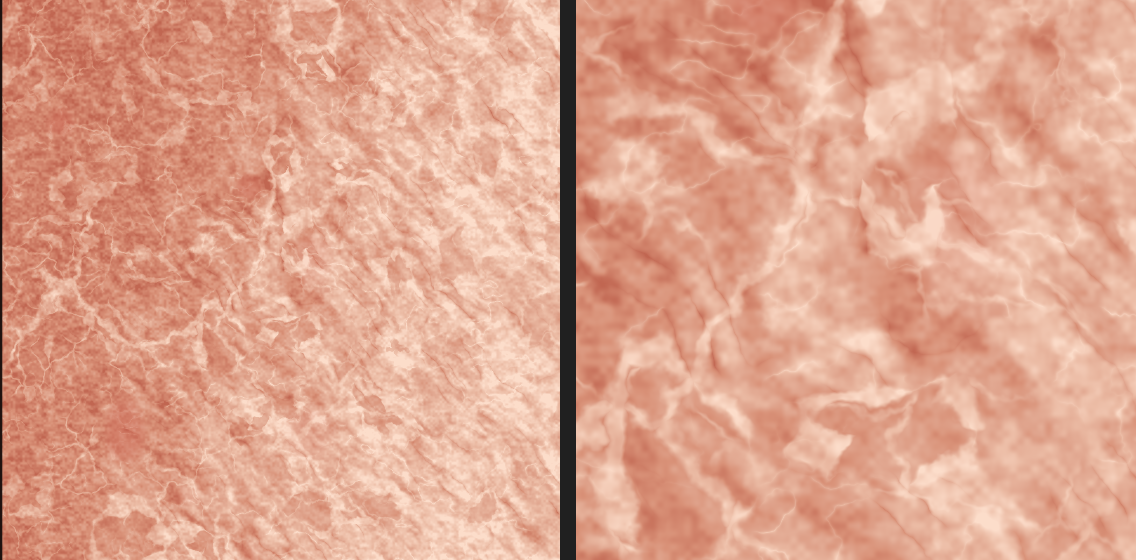
Left, the full canvas; right, a detail of the centre.
Write a Shadertoy shader that draws this texture.

```glsl
#define FIBRE_ANGLE -0.84
#define FIBRE_SCALE vec2(15.0, 58.0)
#define FIBRE_CONTRAST 0.78
#define GRAIN_SCALE 125.0
#define GRAIN_CONTRAST 0.62
#define VEIN_SCALE 4.6
#define LACUNA_SCALE 6.5
#define LACUNA_SHARE 0.62
#define TONE_LEFT 0.12
#define TONE_RIGHT 0.74
#define EDGE_WIDTH 0.004

float hash(vec2 p) {
    return fract(sin(dot(p, vec2(127.1, 311.7))) * 43758.5);
}

vec2 hash2(vec2 p) {
    return vec2(hash(p), hash(p + 57.3));
}

mat2 rotation(float a) {
    return mat2(cos(a), -sin(a), sin(a), cos(a));
}

float noise(vec2 p) {
    vec2 i = floor(p), f = fract(p);
    f = f * f * (3.0 - 2.0 * f);
    return mix(mix(hash(i), hash(i + vec2(1, 0)), f.x),
               mix(hash(i + vec2(0, 1)), hash(i + vec2(1, 1)), f.x), f.y);
}

float ridge(vec2 p) {
    return 1.0 - abs(2.0 * noise(p) - 1.0);
}

float fbm(vec2 p) {
    float sum = 0.0, amp = 0.53;
    for (int i = 0; i < 4; i++) {
        sum += amp * noise(p);
        p = rotation(0.6) * p * 2.1 + 9.7;
        amp *= 0.5;
    }
    return sum;
}

// Gap between the two nearest cell centres: zero on the cell walls
float cellWall(vec2 p) {
    vec2 cell = floor(p);
    float near = 9.0, second = 9.0;
    for (int y = -1; y <= 1; y++)
    for (int x = -1; x <= 1; x++) {
        vec2 id = cell + vec2(x, y);
        float d = length(id + hash2(id) - p);
        second = min(second, max(near, d));
        near = min(near, d);
    }
    return second - near;
}

// Scattered cavities: x is the pale ragged rim, y the flat core
vec2 lacunae(vec2 p) {
    vec2 cell = floor(p), result = vec2(0);
    for (int y = -1; y <= 1; y++)
    for (int x = -1; x <= 1; x++) {
        vec2 id = cell + vec2(x, y);
        if (hash(id + 3.1) > LACUNA_SHARE) continue;
        vec2 q = p - id - 0.2 - 0.6 * hash2(id + 8.0);
        q = rotation(FIBRE_ANGLE + 2.4 * (hash(id + 5.0) - 0.5)) * q;
        q.y *= mix(1.1, 2.0, hash(id + 6.0));
        float oval = length(q);
        float boxy = max(abs(q.x), abs(q.y)) * 1.15;
        float radius = mix(0.2, 0.43, hash(id + 7.0));
        float d = mix(oval, boxy, hash(id + 9.0)) - radius;
        vec2 around = q / max(oval, 0.01);
        float width = mix(-0.06, 0.17, noise(around * 1.9 + id * 7.0));
        float rim = 1.0 - smoothstep(width - 0.03, width + 0.03, abs(d));
        float core = 1.0 - smoothstep(-0.05, 0.02, d);
        result = max(result, vec2(rim, core));
    }
    return result;
}

// Salmon to cream ramp, extended slightly past both ends
vec3 tissueColour(float tone) {
    vec3 ramp[5] = vec3[5](
        vec3(0.80, 0.48, 0.39), vec3(0.85, 0.57, 0.47), vec3(0.88, 0.65, 0.56),
        vec3(0.92, 0.73, 0.64), vec3(0.96, 0.81, 0.73));
    float k = clamp(tone * 5.0 - 0.5, -0.9, 4.7);
    int i = int(clamp(floor(k), 0.0, 3.0));
    return mix(ramp[i], ramp[i + 1], k - float(i));
}

void mainImage(out vec4 fragColor, in vec2 fragCoord) {
    vec2 uv = fragCoord / iResolution.y;
    vec2 bend = vec2(fbm(uv * 9.0), fbm(uv * 9.0 + 40.0)) - 0.5;
    vec2 ragged = vec2(fbm(uv * 45.0), fbm(uv * 45.0 + 20.0)) - 0.5;
    vec2 warped = uv + 0.06 * bend + 0.026 * ragged;

    // Dense tissue at the left, loose pale tissue at the lower right
    float loose = smoothstep(0.0, 0.95, uv.x - 0.25 * (uv.y - 0.5) + 0.2 * bend.x);
    float tone = mix(TONE_LEFT, TONE_RIGHT, loose);
    tone += 0.26 * (fbm(uv * 14.0 + 5.0) - 0.5);

    // Slanted short fibres with broken dark creases
    vec2 along = rotation(FIBRE_ANGLE) * (uv + 0.04 * bend + 0.012 * ragged);
    float strands = 0.55 * noise(along * FIBRE_SCALE)
                  + 0.45 * noise(along * FIBRE_SCALE * 2.1 + 31.0);
    float crease = pow(ridge(along * FIBRE_SCALE * 0.9 + 70.0), 5.0);
    crease *= smoothstep(0.35, 0.65, noise(uv * 30.0 + 17.0));
    float fibrous = smoothstep(0.05, 0.5, loose);
    float fibre = FIBRE_CONTRAST * (strands - 0.5) - 0.32 * crease + 0.04;
    tone += fibre * mix(0.35, 1.0, fibrous);

    // Fine grain and short pale wisps
    float grain = noise(uv * GRAIN_SCALE * vec2(0.7, 1.2)) * 0.55
                + noise(uv * GRAIN_SCALE * 1.9) * 0.45 - 0.5;
    tone += GRAIN_CONTRAST * grain * mix(1.0, 0.75, fibrous);
    float wisp = pow(ridge(warped * vec2(42.0, 58.0) + 25.0), 6.0);
    wisp *= smoothstep(0.45, 0.7, noise(uv * 35.0 + 44.0));
    tone += 0.3 * wisp;

    // Cavities
    vec2 cavity = lacunae(warped * LACUNA_SCALE + 2.0);
    float present = mix(0.55, 1.0, fibrous);
    float coreTone = mix(0.08, 0.45, loose) + 0.3 * (strands - 0.5) + 0.3 * grain;
    tone = mix(tone, coreTone, 0.65 * cavity.y * present);

    // Broken pale veins, broad and fine
    float vein = 1.0 - smoothstep(0.01, 0.06, cellWall(warped * VEIN_SCALE));
    vein *= smoothstep(0.35, 0.6, noise(uv * 7.0 + 12.0));
    float thread = 1.0 - smoothstep(0.0, 0.1, cellWall(warped * VEIN_SCALE * 3.2 + 6.0));
    thread *= smoothstep(0.4, 0.65, noise(uv * 22.0 + 3.0));
    float pale = max(max(0.7 * vein, 0.5 * thread), 0.85 * cavity.x * present);
    pale *= mix(0.65, 1.1, noise(uv * 55.0 + 90.0));
    tone = mix(tone, 0.95 + 0.6 * grain + 0.4 * (strands - 0.5), pale);

    // Rare red stains
    vec3 colour = tissueColour(tone);
    float stain = smoothstep(0.8, 0.95, noise(uv * 9.0 + 61.0)) * (1.0 - pale);
    colour = mix(colour, vec3(0.80, 0.40, 0.33), 0.6 * stain * (1.0 - loose));

    // Dark strip along the left border
    float inside = smoothstep(EDGE_WIDTH * 0.6, EDGE_WIDTH * 1.4, uv.x);
    fragColor = vec4(mix(vec3(0.12, 0.07, 0.06), colour, inside), 1.0);
}
```
